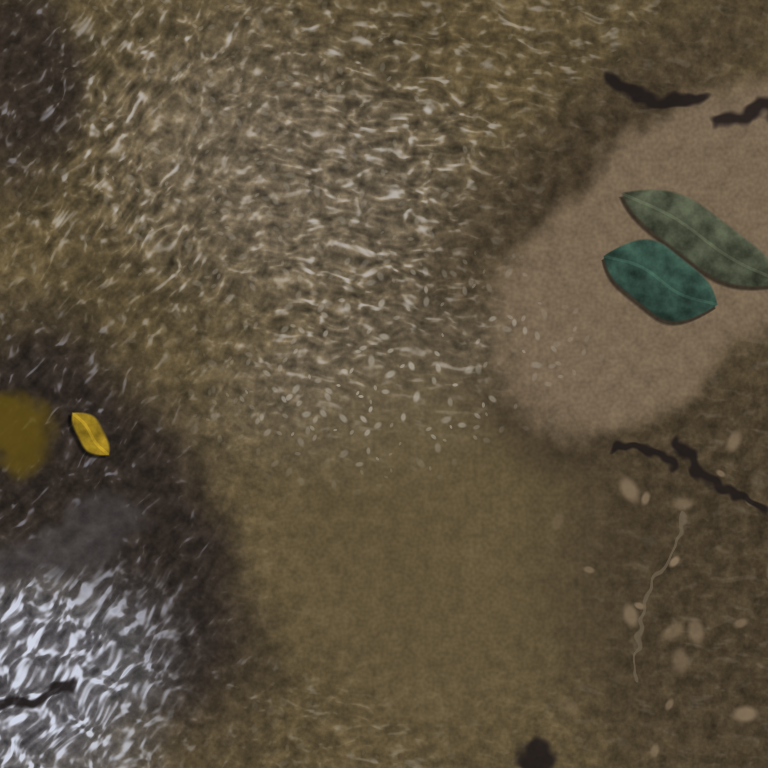
A WebGL 1 fragment shader for this texture:

```glsl
precision highp float;
// Muddy stream in daylight: brown water with glittering ripples, a sandy bank,
// wet dark debris and fallen leaves. Soft ellipses lay out the regions, warped
// gradient noise makes ripples and grain, scattered ellipses make specks.
uniform vec2 u_resolution;

vec2 rotate(vec2 p, float a) {
  float c = cos(a), s = sin(a);
  return vec2(c * p.x + s * p.y, c * p.y - s * p.x);
}

float hash(vec2 p) { return fract(sin(dot(p, vec2(127.1, 311.7))) * 43758.5); }

float cornerSlope(vec2 cell, vec2 offset) {
  float a = 6.2832 * hash(cell);
  return dot(vec2(cos(a), sin(a)), offset);
}

float noise(vec2 p) {
  vec2 i = floor(p), f = fract(p), e = vec2(1.0, 0.0);
  vec2 u = f * f * f * (f * (f * 6.0 - 15.0) + 10.0);
  float low = mix(cornerSlope(i, f), cornerSlope(i + e.xy, f - e.xy), u.x);
  float high = mix(cornerSlope(i + e.yx, f - e.yx), cornerSlope(i + e.xx, f - e.xx), u.x);
  return mix(low, high, u.y);
}

float fbm(vec2 p) {
  float sum = 0.0, amp = 1.0;
  for (int i = 0; i < 4; i++) {
    sum += amp * noise(p);
    p = rotate(p, 0.6) * 2.03 + 7.3;
    amp *= 0.55;
  }
  return sum;
}

// Ellipse mask with a relative edge softness
float blob(vec2 p, vec2 center, vec2 radius, float angle, float soft) {
  return 1.0 - smoothstep(1.0 - soft, 1.0 + soft, length(rotate(p - center, angle) / radius));
}

float stick(vec2 p, vec2 a, vec2 b, float width) {
  vec2 ab = b - a;
  float t = clamp(dot(p - a, ab) / dot(ab, ab), 0.0, 1.0);
  return 1.0 - smoothstep(width * 0.5, width * 1.4, length(p - a - ab * t));
}

// Small wave height, stretched along the given direction
float ripples(vec2 p, float angle) {
  vec2 v = rotate(p, angle) * vec2(42.0, 82.0);
  v += 0.9 * vec2(noise(p * 24.0), noise(p * 24.0 + 31.0));
  return noise(v) + 0.55 * noise(v * 2.1 + 5.0);
}

// Randomly turned grains, one candidate per cell
float specks(vec2 p, float cells, float density) {
  vec2 v = p * cells, base = floor(v);
  float mask = 0.0;
  for (int j = -1; j <= 1; j++)
    for (int i = -1; i <= 1; i++) {
      vec2 cell = base + vec2(float(i), float(j));
      vec2 center = cell + vec2(hash(cell + 3.1), hash(cell + 8.7));
      float size = mix(0.15, 0.42, hash(cell + 5.5));
      float grain = blob(v, center, size * vec2(1.0, 0.6), 3.1 * hash(cell + 1.9), 0.45);
      mask = max(mask, grain * step(hash(cell), density) * mix(0.5, 1.0, hash(cell + 6.2)));
    }
  return mask;
}

float leafMask(vec2 q, vec2 size) {
  float t = q.x / size.x;
  return 1.0 - smoothstep(-0.002, 0.003, abs(q.y) - size.y * (1.0 - t * t * abs(t)));
}

vec3 paintLeaf(vec3 col, vec2 p, vec2 center, vec2 size, float angle, vec3 tint) {
  vec2 q = rotate(p - center, angle);
  q.y += 0.12 * size.y * sin(q.x / size.x * 4.0);
  col *= 1.0 - 0.5 * leafMask(q + vec2(0.0, 0.006), size);
  float rib = 1.0 - smoothstep(0.001, 0.003, abs(q.y));
  vec3 skin = tint * (1.0 + 0.45 * fbm(p * 35.0) + 0.2 * rib + 4.0 * q.y);
  return mix(col, skin, leafMask(q, size));
}

void main() {
  vec2 p = gl_FragCoord.xy / u_resolution;
  vec2 warp = vec2(fbm(p * 7.0), fbm(p * 7.0 + 17.0));
  vec2 q = p + 0.035 * warp + 0.008 * vec2(noise(p * 55.0), noise(p * 55.0 + 9.0));

  // Regions
  float sheen = blob(q, vec2(0.39, 0.76), vec2(0.25, 0.17), -0.5, 0.7);
  float band = blob(q, vec2(0.51, 0.52), vec2(0.21, 0.11), 0.2, 0.6);
  float upper = blob(q, vec2(0.47, 0.9), vec2(0.48, 0.2), 0.0, 0.6);
  float side = blob(q, vec2(0.16, 0.7), vec2(0.2, 0.24), 0.0, 0.6);
  float shore = blob(q, vec2(0.3, 0.02), vec2(0.3, 0.12), 0.0, 0.6);
  float foam = blob(q, vec2(0.04, 0.1), vec2(0.17, 0.15), 0.3, 0.5);
  float pool = blob(q, vec2(0.58, 0.28), vec2(0.22, 0.23), 0.5, 0.5);
  float sand = blob(q, vec2(0.88, 0.67), vec2(0.28, 0.15), 0.8, 0.15);
  float litter = blob(q, vec2(0.95, 0.27), vec2(0.22, 0.33), 0.0, 0.4);
  float wet = blob(q, vec2(0.18, 0.29), vec2(0.25, 0.12), -1.2, 0.45);
  wet = max(wet, blob(q, vec2(0.05, 0.41), vec2(0.14, 0.17), 0.0, 0.4));
  wet = max(wet, 0.85 * blob(q, vec2(0.02, 0.89), vec2(0.08, 0.13), 0.0, 0.4));
  float shade = blob(q, vec2(0.77, 0.79), vec2(0.28, 0.075), 0.78, 0.7);
  shade = max(shade, blob(q, vec2(0.75, 0.44), vec2(0.14, 0.08), -0.5, 0.6));

  // Water body and ground
  float height = mix(ripples(p, 0.9), ripples(p, -0.12), smoothstep(0.15, 0.48, p.x + 0.1 * warp.x));
  float glitter = clamp(0.95 * sheen + 0.7 * band + 0.55 * upper + 0.5 * side + 0.45 * shore, 0.12, 1.0);
  glitter *= (1.0 - 0.75 * shade) * (1.0 - 0.85 * pool) * (1.0 - sand) * (1.0 - 0.6 * wet);
  vec3 col = vec3(0.36, 0.31, 0.215) * (1.0 + 0.16 * warp.x);
  col = mix(col, vec3(0.44, 0.395, 0.33), 0.75 * max(sheen, band));
  col = mix(col, vec3(0.385, 0.335, 0.235), 0.7 * pool);
  col = mix(col, vec3(0.25, 0.21, 0.16), 0.75 * max(shade, 0.9 * litter));
  col = mix(col, vec3(0.46, 0.395, 0.315), sand);
  col = mix(col, vec3(0.17, 0.145, 0.135), 0.88 * wet);
  col = mix(col, vec3(0.4, 0.39, 0.4), foam);
  float rough = mix(0.3, 0.1, max(pool, sand));
  col *= 1.0 + rough * fbm(p * 48.0) + 0.11 * noise(p * 190.0);

  // Ripple shading, highlights and bright specks
  col *= 1.0 + 0.55 * height * max(glitter, max(foam, 0.6 * wet));
  float glint = smoothstep(0.12, 0.7, height);
  col = mix(col, vec3(0.73, 0.71, 0.69), 0.85 * glint * glitter);
  col = mix(col, vec3(0.82, 0.84, 0.9), smoothstep(-0.1, 0.5, height) * foam);
  col = mix(col, vec3(0.56, 0.56, 0.62), 0.65 * smoothstep(0.28, 0.75, height) * wet);
  float dots = specks(p + 0.004 * warp, 62.0, 0.4);
  col = mix(col, vec3(0.72, 0.69, 0.64), 0.75 * dots * max(band, 0.4 * glitter));
  float pebbles = specks(p, 25.0, 0.22) * litter * (1.0 - 0.8 * sand);
  col = mix(col, vec3(0.58, 0.5, 0.4), 0.8 * pebbles);

  // Log, twigs and stones
  vec3 bark = vec3(0.12, 0.1, 0.1);
  col = mix(col, vec3(0.26, 0.24, 0.235) * (1.0 + 0.3 * fbm(p * 40.0)), 0.9 * stick(q, vec2(-0.03, 0.24), vec2(0.16, 0.32), 0.03));
  float twigs = stick(q, vec2(0.79, 0.885), vec2(0.92, 0.87), 0.009);
  twigs = max(twigs, stick(q, vec2(0.95, 0.84), vec2(1.02, 0.86), 0.01));
  twigs = max(twigs, stick(q, vec2(0.81, 0.415), vec2(0.87, 0.4), 0.007));
  twigs = max(twigs, stick(q, vec2(0.88, 0.42), vec2(0.99, 0.34), 0.009));
  twigs = max(twigs, stick(q, vec2(-0.02, 0.08), vec2(0.1, 0.105), 0.009));
  twigs = max(twigs, blob(q, vec2(0.7, 0.02), vec2(0.03, 0.022), 0.0, 0.3));
  col = mix(col, bark, 0.85 * twigs);
  col = mix(col, vec3(0.45, 0.4, 0.33), 0.6 * stick(q, vec2(0.82, 0.13), vec2(0.89, 0.33), 0.003));

  // Fallen leaves
  col = mix(col, vec3(0.38, 0.31, 0.09), 0.8 * blob(q, vec2(0.02, 0.44), vec2(0.055, 0.04), 0.0, 0.4));
  col = paintLeaf(col, p, vec2(0.915, 0.69), vec2(0.12, 0.033), -0.53, vec3(0.29, 0.31, 0.245));
  col = paintLeaf(col, p, vec2(0.86, 0.635), vec2(0.08, 0.04), -0.45, vec3(0.2, 0.29, 0.25));
  col = paintLeaf(col, p, vec2(0.118, 0.435), vec2(0.036, 0.016), -0.9, vec3(0.55, 0.45, 0.13));
  gl_FragColor = vec4(clamp(col, 0.0, 1.0), 1.0);
}
```
